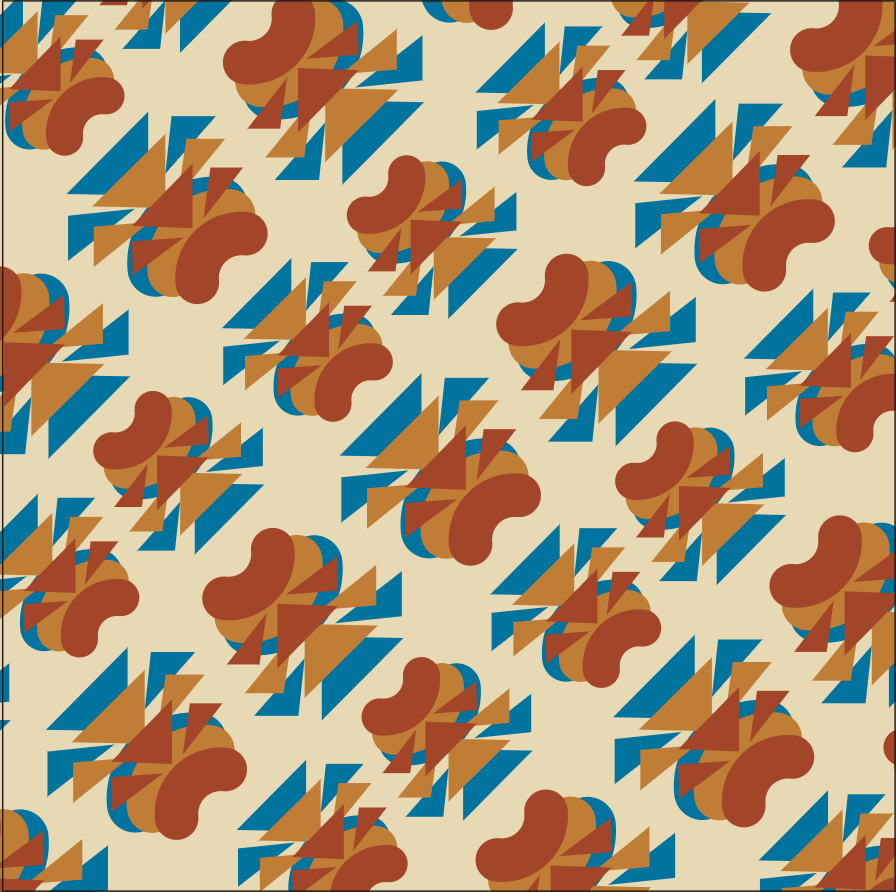
This pattern is drawn by a WebGL 2 fragment shader. Its source:

```glsl
#version 300 es
precision highp float;
// Draws scattered kidney blobs and angular shards in two sizes, facing two opposite ways.

uniform vec2 u_resolution;
out vec4 fragColor;

const vec3 CREAM = vec3(0.91, 0.85, 0.71);
const vec3 RUST  = vec3(0.64, 0.27, 0.16);
const vec3 OCHRE = vec3(0.75, 0.49, 0.21);
const vec3 BLUE  = vec3(0.0, 0.45, 0.62);
const vec3 INK   = vec3(0.12, 0.10, 0.09);

const float MOTIF_UNITS = 1152.0;   // motif units across the canvas width
const float MOTIF_REACH = 225.0;    // radius enclosing one motif

// Distance from p to the segment a-b, squared, paired with its side
vec2 edgeDistance(vec2 p, vec2 a, vec2 b, float winding) {
    vec2 e = b - a, v = p - a;
    vec2 off = v - e * clamp(dot(v, e) / dot(e, e), 0.0, 1.0);
    return vec2(dot(off, off), winding * (v.x * e.y - v.y * e.x));
}

// Signed distance to a triangle
float shard(vec2 p, vec2 a, vec2 b, vec2 c) {
    vec2 ab = b - a, ca = a - c;
    float winding = sign(ab.x * ca.y - ab.y * ca.x);
    vec2 d = min(edgeDistance(p, a, b, winding),
             min(edgeDistance(p, b, c, winding), edgeDistance(p, c, a, winding)));
    return -sqrt(d.x) * sign(d.y);
}

// Signed distance to a thick round-ended arc, bulging to the upper left
float kidney(vec2 p, float size) {
    const float bend = 57.2, thickness = 28.0, halfAngle = 0.883;
    vec2 q = p / size - vec2(26.0, -25.0);
    vec2 r = vec2(q.y - q.x, abs(q.x + q.y)) * 0.70711;
    vec2 tip = bend * vec2(cos(halfAngle), sin(halfAngle));
    float spine = atan(r.y, r.x) < halfAngle ? abs(length(r) - bend) : length(r - tip);
    return (spine - thickness) * size;
}

float coverage(float d, float pixel) {
    return clamp(0.5 - d / pixel, 0.0, 1.0);
}

// One motif: blue, ochre and rust layers, each a kidney with three shards
vec3 paintMotif(vec3 color, vec2 p, float pixel) {
    float back = kidney(p - vec2(-44, 27), 1.3);
    back = min(back, shard(p, vec2(-94, 189), vec2(-199, 83), vec2(-94, 81)));
    back = min(back, shard(p, vec2(-64, 183), vec2(-7, 183), vec2(-72, 109)));
    back = min(back, shard(p, vec2(-197, 55), vec2(-111, 64), vec2(-197, -3)));

    float middle = kidney(p - vec2(-26, 19), 1.17);
    middle = min(middle, shard(p, vec2(-72, 160), vec2(-166, 67), vec2(-72, 65)));
    middle = min(middle, shard(p, vec2(-45, 154), vec2(5, 154), vec2(-56, 79)));
    middle = min(middle, shard(p, vec2(-164, 41), vec2(-92, 47), vec2(-164, -11)));

    float front = kidney(p, 1.0);
    front = min(front, shard(p, vec2(-37, 122), vec2(-115, 42), vec2(-37, 39)));
    front = min(front, shard(p, vec2(-14, 117), vec2(28, 117), vec2(-23, 51)));
    front = min(front, shard(p, vec2(-115, 22), vec2(-48, 27), vec2(-114, -22)));

    color = mix(color, BLUE, coverage(back, pixel));
    color = mix(color, OCHRE, coverage(middle, pixel));
    return mix(color, RUST, coverage(front, pixel));
}

// Repeats the motif on a slanted lattice; a negative scale turns it half around
vec3 paintLattice(vec3 color, vec2 uv, vec2 origin, vec2 stepDown, vec2 stepUp, float scale) {
    float pixel = MOTIF_UNITS / (abs(scale) * u_resolution.x);
    for (int i = -1; i <= 2; i++) {
        for (int j = -2; j <= 1; j++) {
            vec2 center = origin + float(i) * stepDown + float(j) * stepUp;
            vec2 p = (uv - center) * MOTIF_UNITS / scale;
            if (dot(p, p) < MOTIF_REACH * MOTIF_REACH) color = paintMotif(color, p, pixel);
        }
    }
    return color;
}

// Signed distance to a box given by two corners
float boxDistance(vec2 p, vec2 low, vec2 high) {
    vec2 d = abs(p - 0.5 * (low + high)) - 0.5 * (high - low);
    return length(max(d, 0.0)) + min(max(d.x, d.y), 0.0);
}

void main() {
    vec2 uv = gl_FragCoord.xy / u_resolution.x;
    float height = u_resolution.y / u_resolution.x;

    // Large and small motifs, each in both directions
    vec2 largeDown = vec2(0.305, -0.292), largeUp = vec2(0.328, 0.306);
    vec2 smallDown = vec2(0.2995, -0.297), smallUp = vec2(0.283, 0.263);
    vec3 color = CREAM;
    color = paintLattice(color, uv, vec2(0.552, 0.415), largeDown, largeUp, 1.0);
    color = paintLattice(color, uv, vec2(0.6055, 0.6615), largeDown, largeUp, -1.0);
    color = paintLattice(color, uv, vec2(0.3945, 0.568), smallDown, smallUp, 0.85);
    color = paintLattice(color, uv, vec2(0.431, 0.779), smallDown, smallUp, -0.85);

    // Thin dark frame
    float frame = abs(boxDistance(uv, vec2(0.003, 0.001), vec2(0.999, height - 0.001))) - 0.0008;
    color = mix(color, INK, coverage(frame, 1.0 / u_resolution.x));
    fragColor = vec4(color, 1.0);
}
```
